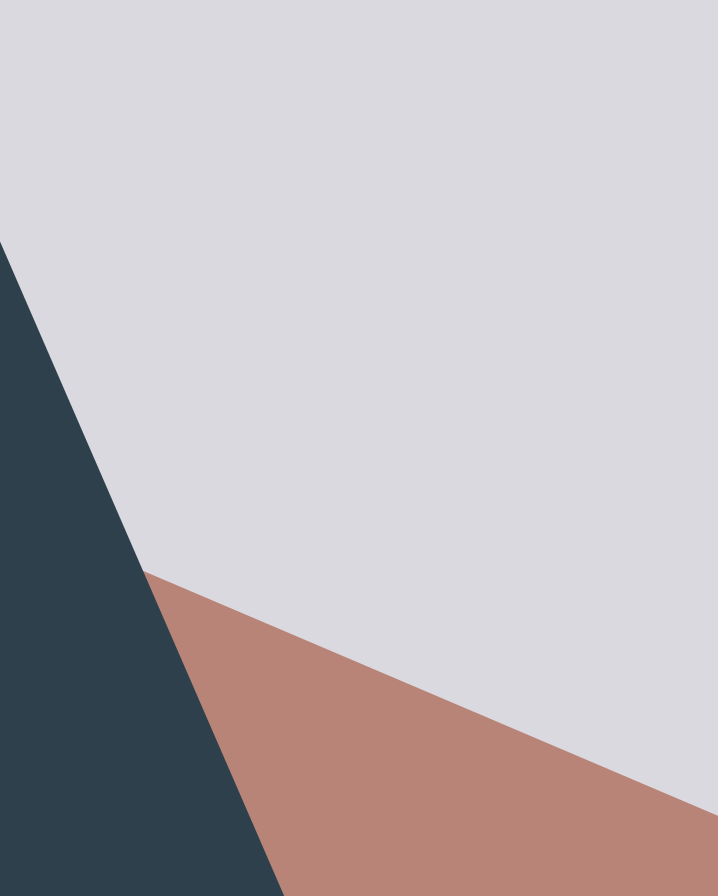
A WebGL 1 fragment shader for this background:

```glsl
precision highp float;
// Flat geometric background: a pale field crossed by two straight-edged planes.
// Each plane is the half-plane below a line; the dark one overlaps the rose one.
// Line ends are given as fractions of the canvas, from the lower left.

uniform vec2 u_resolution;

const vec3 PALE_GREY = vec3(0.855, 0.851, 0.873);
const vec3 DEEP_SLATE = vec3(0.175, 0.251, 0.294);
const vec3 DUSTY_ROSE = vec3(0.722, 0.518, 0.467);

// Smooth coverage of the area below a line running left to right.
float coverBelow(vec2 pixel, vec2 leftEnd, vec2 rightEnd, vec2 canvas) {
  vec2 start = leftEnd * canvas;
  vec2 along = normalize(rightEnd * canvas - start);
  vec2 downward = vec2(along.y, -along.x);
  return clamp(dot(pixel - start, downward) + 0.5, 0.0, 1.0);
}

void main() {
  vec2 pixel = gl_FragCoord.xy;

  // Gently sloping plane, lower right
  float rose = coverBelow(pixel, vec2(0.2003, 0.3625), vec2(1.0, 0.0895), u_resolution);

  // Steep plane, lower left, laid on top
  float slate = coverBelow(pixel, vec2(0.0, 0.7305), vec2(0.3958, 0.0), u_resolution);

  vec3 color = mix(PALE_GREY, DUSTY_ROSE, rose);
  color = mix(color, DEEP_SLATE, slate);
  gl_FragColor = vec4(color, 1.0);
}
```
